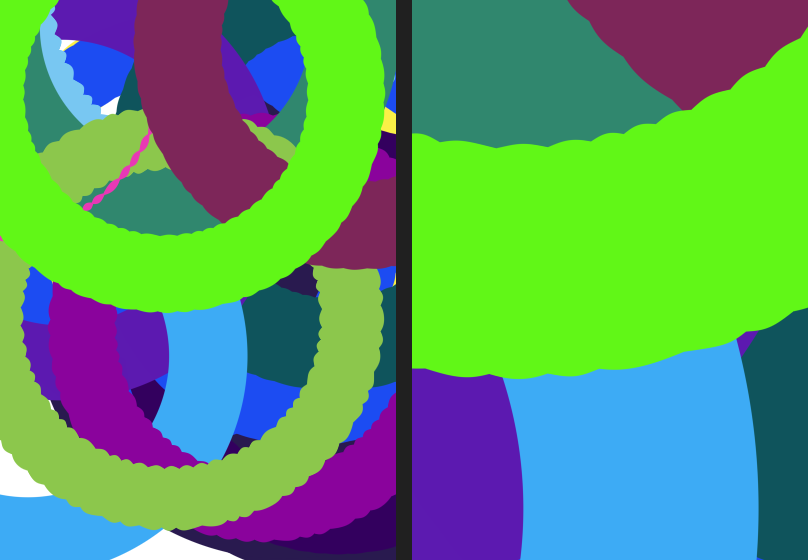
Left, the full canvas; right, a detail of the centre.
A WebGL 2 fragment shader for this background:

```glsl
#version 300 es
precision highp float;
// Large overlapping flat-coloured rings with slightly scalloped edges on white.

uniform vec2 u_resolution;
out vec4 outColor;

#define RING_RADIUS 0.322
#define SCALLOPS 32.0
#define SCALLOP_DEPTH 0.0055
#define WOBBLE_SCALE 13.0
#define DEEP_RINGS 4
#define DEEP_HALF_WIDTH 0.060
#define DEEP_CENTER vec2(0.463, 0.485)
#define DEEP_SPREAD 0.170
#define DEEP_START 2.147
#define DEEP_STEP 3.281

const vec3 WHITE   = vec3(1.00, 1.00, 1.00);
const vec3 NAVY    = vec3(0.16, 0.10, 0.31);
const vec3 INDIGO  = vec3(0.20, 0.00, 0.37);
const vec3 YELLOW  = vec3(0.98, 0.94, 0.28);
const vec3 BLUE    = vec3(0.11, 0.30, 0.95);
const vec3 PETROL  = vec3(0.06, 0.33, 0.36);
const vec3 VIOLET  = vec3(0.36, 0.10, 0.69);
const vec3 SKY     = vec3(0.24, 0.67, 0.96);
const vec3 PALE    = vec3(0.47, 0.78, 0.95);
const vec3 MAGENTA = vec3(0.54, 0.01, 0.61);
const vec3 SEA     = vec3(0.19, 0.53, 0.43);
const vec3 OLIVE   = vec3(0.55, 0.78, 0.30);
const vec3 PINK    = vec3(0.91, 0.22, 0.71);
const vec3 MAROON  = vec3(0.49, 0.15, 0.35);
const vec3 LIME    = vec3(0.38, 0.97, 0.09);

// Gradient noise, about -0.7 to 0.7
vec2 hashGradient(vec2 cell) {
    vec3 h = fract(cell.xyx * vec3(0.1031, 0.1030, 0.0973));
    h += dot(h, h.yzx + 33.33);
    float angle = 6.28318 * fract((h.x + h.y) * h.z);
    return vec2(cos(angle), sin(angle));
}

float gradientNoise(vec2 p) {
    vec2 cell = floor(p), f = fract(p);
    vec2 u = f * f * f * (f * (f * 6.0 - 15.0) + 10.0);
    float a = dot(hashGradient(cell), f);
    float b = dot(hashGradient(cell + vec2(1, 0)), f - vec2(1, 0));
    float c = dot(hashGradient(cell + vec2(0, 1)), f - vec2(0, 1));
    float d = dot(hashGradient(cell + vec2(1, 1)), f - vec2(1, 1));
    return mix(mix(a, b, u.x), mix(c, d, u.x), u.y);
}

// Antialiased coverage of a signed distance
float coverage(float dist) {
    float pixel = 1.0 / u_resolution.y;
    return 1.0 - smoothstep(-0.7 * pixel, 0.7 * pixel, dist);
}

// Lays one ring over the colour; roughness scales its scallops
void paintRing(inout vec3 color, vec2 p, vec2 center, float halfWidth,
               float roughness, vec3 ringColor) {
    vec2 q = p - center;
    float phase = SCALLOPS * atan(q.y, q.x)
                + 2.5 * gradientNoise(p * WOBBLE_SCALE + center * 17.0);
    float bump = SCALLOP_DEPTH * roughness * (abs(cos(phase)) - 0.65);
    float dist = abs(length(q) - RING_RADIUS) - halfWidth - bump;
    color = mix(color, ringColor, coverage(dist));
}

void main() {
    vec2 p = gl_FragCoord.xy / u_resolution.y;

    // Paper and a dark disc below the rings
    vec3 color = mix(WHITE, NAVY, coverage(length(p - vec2(0.508, 0.452)) - 0.45));

    // Deep rings, swinging from side to side
    vec3 deepColors[DEEP_RINGS] = vec3[DEEP_RINGS](YELLOW, NAVY, BLUE, INDIGO);
    for (int i = 0; i < DEEP_RINGS; i++) {
        float angle = DEEP_START + DEEP_STEP * float(i);
        vec2 center = DEEP_CENTER + DEEP_SPREAD * vec2(cos(angle), sin(angle));
        paintRing(color, p, center, DEEP_HALF_WIDTH, 0.2, deepColors[i]);
    }

    // Middle layers
    paintRing(color, p, vec2(0.548, 0.576), 0.050, 0.1, BLUE);
    paintRing(color, p, vec2(0.600, 0.707), 0.082, 0.3, PETROL);
    paintRing(color, p, vec2(0.111, 0.674), 0.067, 0.0, VIOLET);
    paintRing(color, p, vec2(0.050, 0.364), 0.070, 0.0, SKY);
    paintRing(color, p, vec2(0.391, 1.013), 0.025, 1.6, PALE);
    paintRing(color, p, vec2(0.469, 0.415), 0.060, 0.8, MAGENTA);

    // Front layers
    paintRing(color, p, vec2(0.313, 0.954), 0.080, 0.0, SEA);
    paintRing(color, p, vec2(0.306, 0.432), 0.056, 1.0, OLIVE);
    paintRing(color, p, vec2(-0.026, 0.896), 0.005, 0.9, PINK);
    paintRing(color, p, vec2(0.639, 0.919), 0.078, 0.4, MAROON);
    paintRing(color, p, vec2(0.296, 0.833), 0.069, 0.5, LIME);

    outColor = vec4(color, 1.0);
}
```
